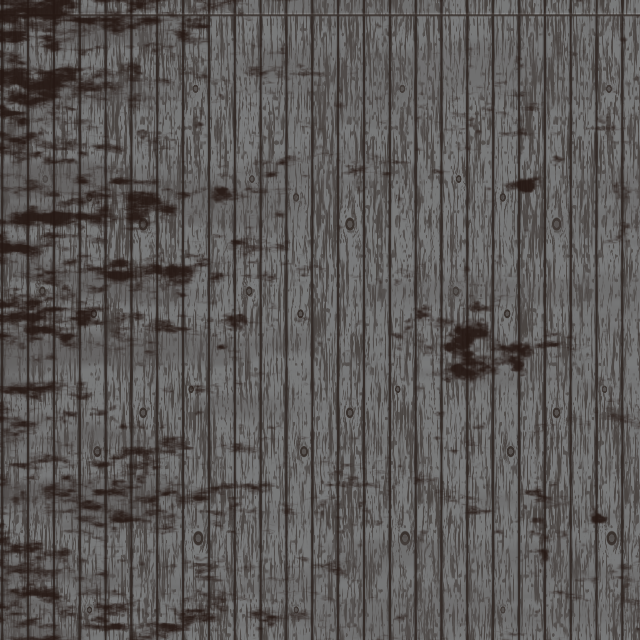
This texture is drawn by a Shadertoy shader. Its source:

```glsl
// Weathered grey boards: narrow vertical planks with dark gaps, wood grain and knots
// that recur every eight planks, a cross seam near the top, and brown grime that is
// streaked on the left and blotchy on the right. All built from hashed value noise.

#define PLANKS 24.77      // planks across the canvas
#define OFFSET 0.0035     // position of the first gap
#define CYCLE 8.0         // planks before grain and knots recur
#define GAP 0.042         // half width of a gap, in planks
#define SEAM 0.976        // height of the cross seam
#define KNOT_ROWS 4.3     // knot cells up the canvas
#define BLOTS 9           // scattered small grime patches
#define WOOD vec3(0.472, 0.476, 0.478)
#define INK vec3(0.225, 0.195, 0.180)
#define GRIME vec3(0.140, 0.088, 0.070)
#define VEIL vec3(0.355, 0.343, 0.340)

float hash(vec2 p) {
    vec3 q = fract(p.xyx * 0.1031);
    q += dot(q, q.yzx + 33.33);
    return fract((q.x + q.y) * q.z);
}

float noise(vec2 p) {
    vec2 i = floor(p), f = fract(p);
    f = f * f * (3.0 - 2.0 * f);
    return mix(mix(hash(i), hash(i + vec2(1, 0)), f.x),
               mix(hash(i + vec2(0, 1)), hash(i + vec2(1, 1)), f.x), f.y);
}

float fbm(vec2 p) {
    float sum = 0.0, amp = 0.533;
    for (int i = 0; i < 4; i++) {
        sum += amp * noise(p);
        p = p * 2.03 + 17.3;
        amp *= 0.5;
    }
    return sum;
}

// Soft elliptical patch, 1 at its centre
float patchAt(vec2 uv, vec2 centre, vec2 radius) {
    vec2 d = (uv - centre) / radius;
    return exp(-dot(d, d));
}

// Dark grain and knots of one plank; x runs 0..1 across it
float grain(float x, float y, float kind) {
    // One possible knot per cell, on every other plank
    float rowPos = y * KNOT_ROWS + hash(vec2(kind, 3.0));
    vec2 cell = vec2(kind * 5.0 + 11.0, floor(rowPos));
    vec2 centre = 0.3 + 0.4 * vec2(hash(cell), hash(cell + 40.0));
    vec2 d = vec2(x, fract(rowPos)) - centre;
    d.y *= PLANKS / KNOT_ROWS;
    float present = step(0.5, mod(kind, 2.0)) * step(0.25, hash(cell + 80.0));
    float size = mix(0.09, 0.2, hash(cell + 120.0));
    float r = length(d * vec2(1.0, 0.72)) / size;

    // Fibres bend around the knot and waver along the board
    float bent = x - present * d.x * 0.8 * exp(-r * r * 0.22);
    bent += 0.12 * (noise(vec2(kind * 9.0 + x * 2.0, y * 14.0)) - 0.5);
    float seed = kind * 37.0;
    float density = 0.08 * hash(vec2(kind, 21.0)) - 0.03;
    density += 0.05 * step(3.5, kind) * step(kind, 4.5);
    density += 0.14 * (noise(vec2(x * 2.0 + seed, y * 9.0)) - 0.5);

    // Long fine fibres, short pores and looping growth lines
    float fibres = fbm(vec2(bent * 17.0 + seed, y * 26.0));
    float pores = noise(vec2(bent * 15.0 + seed, y * 130.0));
    float level = 11.0 * noise(vec2(bent * 1.6 + seed, y * 4.0)) + bent * 5.0;
    float contour = 1.0 - smoothstep(0.02, 0.20, abs(fract(level) - 0.5));

    float ink = 0.72 * smoothstep(0.50, 0.76, fibres + density);
    ink = max(ink, 0.6 * smoothstep(0.66, 0.95, pores + 1.5 * density));
    ink = max(ink, 0.6 * contour * smoothstep(0.42, 0.60, fibres));

    // Knot: dark rim around a half dark eye
    float rim = 1.0 - smoothstep(0.12, 0.4, abs(r - 0.75));
    float eye = 0.55 * (1.0 - smoothstep(0.5, 0.9, r));
    return max(ink, present * max(rim, eye));
}

void mainImage(out vec4 fragColor, in vec2 fragCoord) {
    vec2 uv = fragCoord / iResolution.xy;
    float px = 1.0 / iResolution.y;

    // Planks
    float across = (uv.x - OFFSET) * PLANKS;
    float id = floor(across), x = across - id;
    float kind = mod(id, CYCLE);
    float boardY = uv.y + 3.0 * step(SEAM, uv.y);
    vec3 col = WOOD + 0.02 * (hash(vec2(kind, 7.0)) - 0.5);
    col = mix(col, INK, grain(x, boardY, kind));

    // Grey veils, mostly level streaks
    float left = 1.0 - smoothstep(0.0, 0.62, uv.x);
    float veil = smoothstep(0.46, 0.74, fbm(uv * vec2(5.0, 22.0) + 5.0) + 0.08 * left);
    col = mix(col, VEIL, veil * (0.3 + 0.35 * left));

    // Gaps with a soft shadow, then the seam
    float wobble = 0.018 * (noise(vec2(floor(across + 0.5) * 5.0, uv.y * 60.0)) - 0.5);
    float edge = abs(fract(across + 0.5) - 0.5) + wobble;
    float aa = PLANKS / iResolution.x;
    col *= 1.0 - 0.15 * (1.0 - smoothstep(GAP, GAP + 0.08, edge));
    col = mix(col, vec3(0.19, 0.155, 0.14), 0.92 * (1.0 - smoothstep(GAP - 0.5 * aa, GAP + 0.5 * aa, edge)));
    float seam = uv.y - SEAM;
    col = mix(col, INK, 0.85 * (1.0 - smoothstep(0.0008, 0.0008 + px, abs(seam))));
    col += 0.06 * (1.0 - smoothstep(0.0005, 0.0005 + px, abs(seam - 0.0028)));

    // Level grime streaks, fading rightward and strongest at the upper left
    float streak = fbm(uv * vec2(5.0, 26.0) + 31.0);
    float ragged = fbm(uv * vec2(38.0, 95.0) + 63.0);
    float bias = -0.13 + 0.17 * left + 0.07 * left * smoothstep(0.6, 0.8, uv.y);
    float grime = smoothstep(0.49, 0.72, 0.5 * streak + 0.5 * ragged + bias);

    // One large ragged blot and scattered small ones
    float blots = 1.15 * patchAt(uv, vec2(0.715, 0.455), vec2(0.06, 0.085));
    for (int i = 0; i < BLOTS; i++) {
        vec2 k = vec2(float(i), 51.0);
        vec2 centre = vec2(mix(0.35, 0.95, hash(k)), mix(0.15, 0.92, hash(k + 9.0)));
        blots += 0.65 * patchAt(uv, centre, mix(vec2(0.03, 0.02), vec2(0.06, 0.05), hash(k + 19.0)));
    }
    float crust = fbm(uv * vec2(32.0, 48.0) + 9.0) - 0.27 + 0.32 * min(blots, 1.15);
    grime = max(grime, smoothstep(0.44, 0.70, crust));
    col = mix(col, GRIME, 0.92 * grime);

    fragColor = vec4(clamp(col, 0.0, 1.0), 1.0);
}
```
